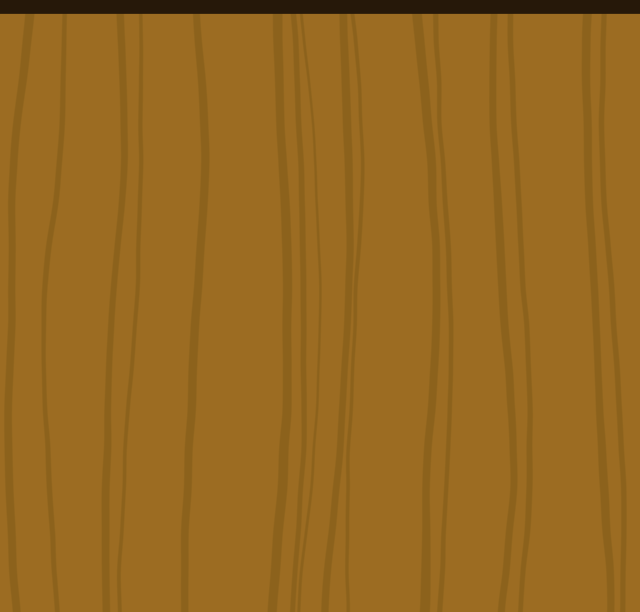
Give the GLSL for this texture, as a WebGL 1 fragment shader.

```glsl
precision highp float;

uniform vec2 u_resolution;

const vec3 WOOD_COLOR = vec3(0.612, 0.425, 0.133);
const vec3 GRAIN_COLOR = vec3(0.549, 0.384, 0.110);
const vec3 BAND_COLOR = vec3(0.150, 0.095, 0.035);

const float BAND_HEIGHT = 0.0225;
const int CLUSTERS = 8;
const int LINES_PER_CLUSTER = 3;
const float LINE_STEP = 0.026;
const float BOW_SIZE = 0.015;
const float BOW_RATE = 4.2;
const float WOBBLE_SIZE = 0.007;
const float WOBBLE_RATE = 4.0;
const float KINK_SIZE = 0.0014;
const float KINK_RATE = 15.0;
const float MAIN_WIDTH = 0.0125;
const float SIDE_WIDTH_MIN = 0.003;
const float SIDE_WIDTH_MAX = 0.010;

float hash(float n, float seed) {
  return fract(sin(n * 127.1 + seed * 311.7) * 43758.5);
}

// Smooth one-dimensional noise in -1..1
float noise(float t, float seed) {
  float cell = floor(t);
  float f = fract(t);
  float blend = f * f * (3.0 - 2.0 * f);
  return mix(hash(cell, seed), hash(cell + 1.0, seed), blend) * 2.0 - 1.0;
}

// Coverage of one wavering vertical line
float grainLine(vec2 uv, float center, float width, float seed, float soft) {
  float wobble = WOBBLE_SIZE * noise(uv.y * WOBBLE_RATE, seed)
               + KINK_SIZE * noise(uv.y * KINK_RATE, seed + 0.5);
  float halfWidth = 0.5 * width * (1.0 + 0.15 * noise(uv.y * 5.0, seed + 0.7));
  float d = abs(uv.x - center - wobble) - halfWidth;
  return 1.0 - smoothstep(-soft, soft, d);
}

// Clusters of one broad line with up to two finer companions
float grain(vec2 uv, float soft) {
  float spacing = 1.0 / float(CLUSTERS);
  float coverage = 0.0;
  for (int i = -1; i <= CLUSTERS; i++) {
    float id = float(i) + 3.0;
    float base = (float(i) + 0.15 + 0.35 * hash(id, 1.0)) * spacing;
    float phase = id * 0.7 + 1.8 * hash(id, 2.0);
    base += BOW_SIZE * sin(uv.y * BOW_RATE + phase);
    for (int j = 0; j < LINES_PER_CLUSTER; j++) {
      float order = float(j);
      float seed = id * 3.0 + order + 10.0;
      float isSide = step(0.5, order);
      float sideWidth = mix(SIDE_WIDTH_MIN, SIDE_WIDTH_MAX, hash(seed, 3.0));
      float mainWidth = MAIN_WIDTH * (0.85 + 0.4 * hash(seed, 4.0));
      float width = mix(mainWidth, sideWidth, isSide);
      float offset = order * LINE_STEP * (0.8 + 0.4 * hash(seed, 5.0));
      float present = step(hash(seed, 6.0), 1.0 - 0.28 * order);
      float line = grainLine(uv, base + offset, width, seed, soft);
      coverage = max(coverage, present * line);
    }
  }
  return coverage;
}

void main() {
  vec2 uv = gl_FragCoord.xy / u_resolution;
  vec2 pixel = 1.0 / u_resolution;

  vec3 color = mix(WOOD_COLOR, GRAIN_COLOR, grain(uv, pixel.x));

  // Dark band along the top edge
  float bandEdge = 1.0 - BAND_HEIGHT;
  float band = smoothstep(bandEdge - 0.5 * pixel.y, bandEdge + 0.5 * pixel.y, uv.y);
  color = mix(color, BAND_COLOR, band);

  gl_FragColor = vec4(color, 1.0);
}
```
